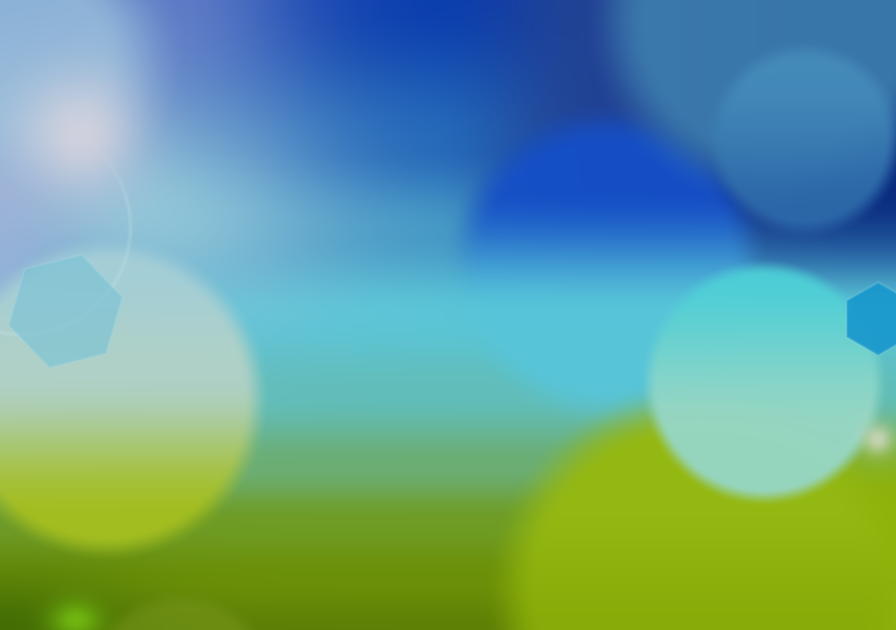
This background is drawn by a Shadertoy shader. Its source:

```glsl
// Soft abstract landscape: a blue sky melting through cyan into green, with
// blurred light discs and faint lens hexagons. A vertical colour ramp is
// tinted by Gaussian glows, then layered with soft-edged distance shapes.

const float TAU = 6.2831853;

// Weight of a Gaussian glow stretched by the given radii
float glow(vec2 p, vec2 center, vec2 radii) {
    vec2 d = (p - center) / radii;
    return exp(-dot(d, d));
}

// Filled disc whose edge fades over the given blur width
float disc(vec2 p, vec2 center, float radius, float blur) {
    return 1.0 - smoothstep(radius - blur, radius + blur, length(p - center));
}

// Distance to a regular hexagon with one corner at angle turn
float hexagon(vec2 p, float radius, float turn) {
    float side = TAU / 6.0;
    float a = mod(atan(p.y, p.x) - turn, side) - 0.5 * side;
    return length(p) * cos(a) - radius * cos(0.5 * side);
}

// Tinted hexagon with a thin bright rim
vec3 lensHexagon(vec3 col, float d, vec3 tint, float opacity, float px) {
    col = mix(col, tint, opacity * (1.0 - smoothstep(-px, px, d)));
    float rim = 1.0 - smoothstep(0.0, 0.002 + px, abs(d));
    return mix(col, vec3(0.65, 0.87, 0.91), 0.22 * rim);
}

// Smooth ramp from ground to sky
vec3 landscape(float y) {
    const int STOPS = 9;
    float height[STOPS] = float[](0.0, 0.08, 0.17, 0.26, 0.37, 0.50, 0.63, 0.77, 1.0);
    vec3 tone[STOPS] = vec3[](
        vec3(0.37, 0.50, 0.02), vec3(0.42, 0.56, 0.03), vec3(0.43, 0.61, 0.14),
        vec3(0.42, 0.68, 0.45), vec3(0.38, 0.74, 0.72), vec3(0.35, 0.77, 0.84),
        vec3(0.26, 0.59, 0.77), vec3(0.13, 0.40, 0.72), vec3(0.04, 0.24, 0.68));
    vec3 col = tone[0];
    for (int i = 1; i < STOPS; i++)
        col = mix(col, tone[i], smoothstep(height[i - 1], height[i], y));
    return col;
}

// Broad colour patches behind the discs
vec3 backdrop(vec2 p) {
    vec3 col = landscape(p.y);
    float navy = smoothstep(0.68, 0.95, p.x) * smoothstep(0.50, 0.70, p.y);
    col = mix(col, mix(vec3(0.13, 0.26, 0.58), vec3(0.04, 0.17, 0.50),
                       smoothstep(0.95, 1.35, p.x)), navy);
    col = mix(col, vec3(0.42, 0.52, 0.79), 0.85 * glow(p, vec2(0.27, 0.97), vec2(0.21, 0.30)));
    col = mix(col, vec3(0.58, 0.79, 0.85), 0.90 * glow(p, vec2(0.25, 0.66), vec2(0.27, 0.17)));
    col = mix(col, vec3(0.63, 0.70, 0.85), 0.90 * glow(p, vec2(-0.02, 0.68), vec2(0.15, 0.28)));
    col = mix(col, vec3(0.22, 0.40, 0.01), 0.70 * glow(p, vec2(0.0, 0.0), vec2(0.22, 0.09)));
    return mix(col, vec3(0.56, 0.70, 0.04),
               smoothstep(0.95, 1.35, p.x) * (1.0 - smoothstep(0.20, 0.38, p.y)));
}

// Large out-of-focus discs, ordered from back to front
vec3 lightDiscs(vec3 col, vec2 p) {
    vec3 blue = mix(vec3(0.34, 0.77, 0.85), vec3(0.08, 0.31, 0.78),
                    smoothstep(0.50, 0.70, p.y));
    col = mix(col, blue, 0.95 * disc(p, vec2(0.963, 0.580), 0.226, 0.035));

    col = mix(col, vec3(0.24, 0.49, 0.68), 0.90 * disc(p, vec2(1.23, 0.97), 0.255, 0.050));
    vec3 steel = mix(vec3(0.18, 0.42, 0.67), vec3(0.27, 0.55, 0.73),
                     smoothstep(0.65, 0.90, p.y));
    col = mix(col, steel, 0.90 * disc(p, vec2(1.278, 0.778), 0.143, 0.018));

    vec3 leaf = mix(vec3(0.53, 0.67, 0.03), vec3(0.58, 0.72, 0.07),
                    smoothstep(0.0, 0.20, p.y));
    leaf = mix(leaf, vec3(0.57, 0.73, 0.25), smoothstep(0.29, 0.39, p.y));
    col = mix(col, leaf, disc(p, vec2(1.11, 0.055), 0.30, 0.045));

    vec3 aqua = mix(vec3(0.59, 0.84, 0.77), vec3(0.30, 0.81, 0.84),
                    smoothstep(0.32, 0.57, p.y));
    col = mix(col, aqua, 0.96 * disc(p, vec2(1.213, 0.393), 0.183, 0.015));

    vec3 pearl = mix(vec3(0.65, 0.75, 0.12), vec3(0.70, 0.82, 0.78),
                     smoothstep(0.18, 0.41, p.y));
    pearl = mix(pearl, vec3(0.65, 0.81, 0.84), smoothstep(0.42, 0.58, p.y));
    col = mix(col, pearl, 0.94 * disc(p, vec2(0.17, 0.367), 0.238, 0.022));

    col = mix(col, vec3(0.60, 0.75, 0.86), 0.85 * disc(p, vec2(0.06, 0.91), 0.17, 0.070));
    return mix(col, vec3(0.46, 0.58, 0.10), 0.60 * disc(p, vec2(0.287, -0.09), 0.14, 0.018));
}

// Small flares, a thin ring and two lens hexagons
vec3 flares(vec3 col, vec2 p, float px) {
    col = mix(col, vec3(0.84, 0.83, 0.87), 0.90 * glow(p, vec2(0.13, 0.785), vec2(0.10)));
    col = mix(col, vec3(0.48, 0.80, 0.08), 0.75 * glow(p, vec2(0.12, 0.015), vec2(0.04, 0.03)));
    col = mix(col, vec3(0.82, 0.85, 0.76), 0.85 * glow(p, vec2(1.393, 0.303), vec2(0.024)));

    vec2 ringCenter = vec2(0.037, 0.639);
    float ring = abs(length(p - ringCenter) - 0.17);
    float lowerRight = smoothstep(-0.08, 0.10, dot(p - ringCenter, vec2(0.6, -0.8)));
    col = mix(col, vec3(0.80, 0.90, 0.91), 0.25 * lowerRight * (1.0 - smoothstep(0.0, 0.004 + px, ring)));

    float pale = hexagon(p - vec2(0.104, 0.506), 0.093, 1.29);
    col = lensHexagon(col, pale, vec3(0.48, 0.76, 0.83), 0.65, px);
    float vivid = hexagon(p - vec2(1.394, 0.494), 0.058, 0.25 * TAU);
    return lensHexagon(col, vivid, vec3(0.09, 0.59, 0.80), 0.90, px);
}

void mainImage(out vec4 fragColor, in vec2 fragCoord) {
    vec2 p = fragCoord / iResolution.y;
    p.x *= 1.4222 * iResolution.y / iResolution.x;
    vec3 col = lightDiscs(backdrop(p), p);
    fragColor = vec4(flares(col, p, 1.0 / iResolution.y), 1.0);
}
```
